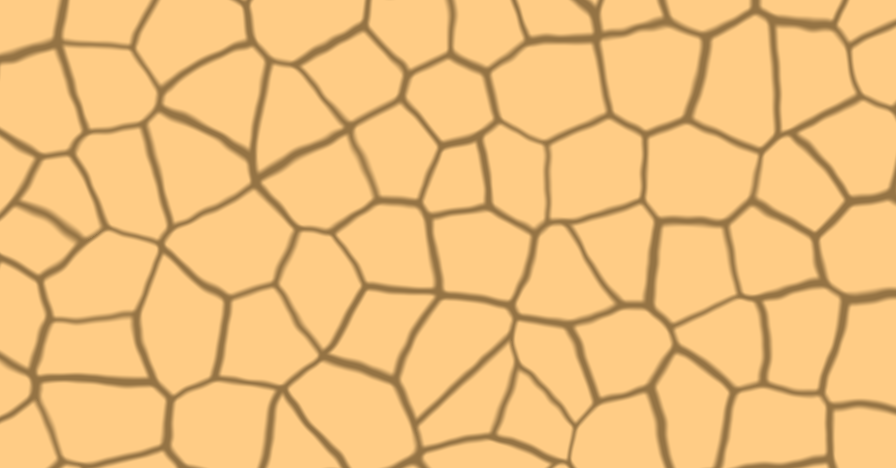
Give the GLSL for this texture, as a Shadertoy shader.

```glsl
// Dry, cracked ground: flat sand split by soft brown cracks.
// The cracks are borders of a jittered Voronoi grid, bent by noise,
// and each border has its own width.

#define CELLS_PER_HEIGHT 5.6
#define JITTER 0.88
#define THIN_HALF_WIDTH 0.0040
#define THICK_HALF_WIDTH 0.0104
#define EDGE_SOFTNESS 0.0072
#define BEND 0.030
#define RAGGEDNESS 0.0060
#define SAND vec3(1.00, 0.80, 0.52)
#define CRACK vec3(0.58, 0.45, 0.265)

float hash1(vec2 p)
{
    vec3 q = fract(p.xyx * 0.1031);
    q += dot(q, q.yzx + 33.33);
    return fract((q.x + q.y) * q.z);
}

vec2 hash2(vec2 p)
{
    return vec2(hash1(p + 17.0), hash1(p + 71.0));
}

float valueNoise(vec2 p)
{
    vec2 i = floor(p), f = fract(p);
    f = f * f * (3.0 - 2.0 * f);
    return mix(mix(hash1(i), hash1(i + vec2(1, 0)), f.x),
               mix(hash1(i + vec2(0, 1)), hash1(i + vec2(1, 1)), f.x), f.y);
}

// Centred two-channel noise used to displace the cracks
vec2 wobble(vec2 p)
{
    return vec2(valueNoise(p + 40.0), valueNoise(p + 90.0)) - 0.5;
}

vec2 cellSite(vec2 id)
{
    return id + 0.5 + JITTER * (hash2(id) - 0.5);
}

// Blurred stroke: a box of the given half width with soft sides
float stroke(float dist, float halfWidth, float softness)
{
    return smoothstep(-softness, softness, dist + halfWidth)
         - smoothstep(-softness, softness, dist - halfWidth);
}

float crackInk(vec2 p, float softness)
{
    vec2 g = p * CELLS_PER_HEIGHT + 20.0;
    vec2 base = floor(g);

    // Nearest site
    vec2 nearId = base, nearOffset = vec2(0.0);
    float nearest = 1e3;
    for (int y = -2; y <= 2; y++)
    for (int x = -2; x <= 2; x++)
    {
        vec2 id = base + vec2(x, y);
        vec2 offset = cellSite(id) - g;
        float d = dot(offset, offset);
        if (d < nearest) { nearest = d; nearId = id; nearOffset = offset; }
    }

    // Borders with the neighbours, layered so that junctions darken
    float patchWidth = valueNoise(p * 5.0 + 7.0);
    float bare = 1.0;
    for (int y = -2; y <= 2; y++)
    for (int x = -2; x <= 2; x++)
    {
        vec2 id = nearId + vec2(x, y);
        if (x == 0 && y == 0) continue;
        vec2 offset = cellSite(id) - g;
        float dist = dot(0.5 * (nearOffset + offset), normalize(offset - nearOffset));
        float edgeWidth = hash1(nearId + id + 5.0);
        float halfWidth = mix(THIN_HALF_WIDTH, THICK_HALF_WIDTH,
                              mix(edgeWidth, patchWidth, 0.3));
        bare *= 1.0 - stroke(dist / CELLS_PER_HEIGHT, halfWidth, softness);
    }
    return 1.0 - bare;
}

void mainImage(out vec4 fragColor, in vec2 fragCoord)
{
    vec2 p = fragCoord / iResolution.y;
    float softness = max(EDGE_SOFTNESS, 1.0 / iResolution.y);

    // Broad bends plus fine ragged steps
    vec2 bent = p + BEND * wobble(p * 7.0) + RAGGEDNESS * wobble(p * 30.0);

    fragColor = vec4(mix(SAND, CRACK, crackInk(bent, softness)), 1.0);
}
```
